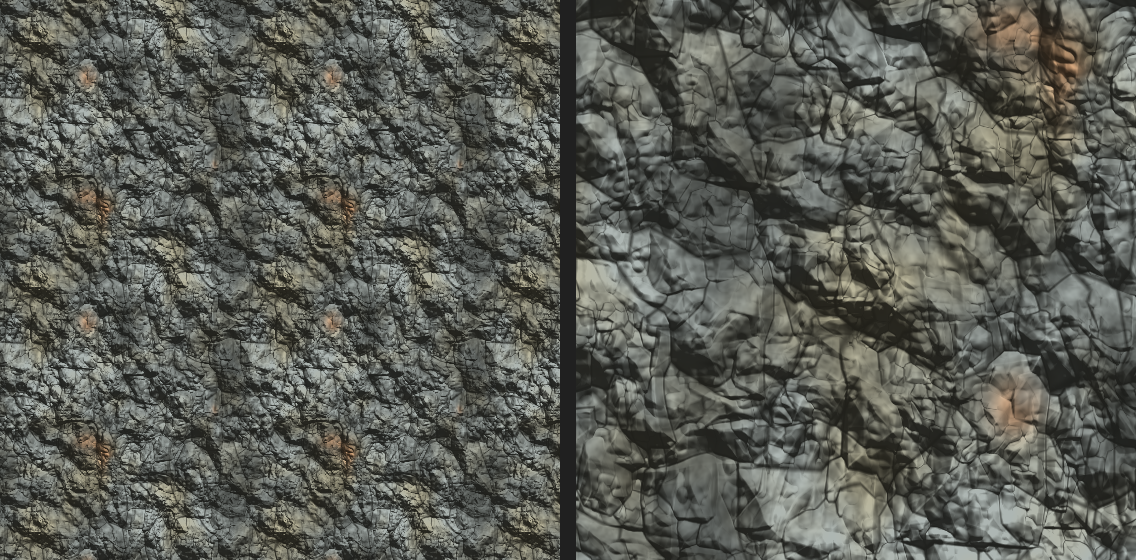
Left: the whole. Right: its middle third, enlarged.
This texture is drawn by a Shadertoy shader. Its source:

```glsl
// Weathered grey cliff rock on a seamlessly repeating tile. Long, steeply leaning
// stones of three sizes are piled into a gritty height field, lit from above with
// crisp cast shadows, then tinted with slate, earth and rust in ragged patches.

const float REPEATS = 16.0 / 7.0;                 // tiles across and down
const vec2 LARGE = vec2(8.0, 6.0);                // stones per tile, by size
const vec2 MEDIUM = vec2(17.0, 14.0);
const vec2 SMALL = vec2(38.0, 32.0);
const float LEAN = 0.45;                          // mean angle of the stones
const float LEAN_SPREAD = 2.8;
const float RELIEF = 0.75;
const float GRIT = 0.024;
const float PITTING = 0.007;
const float SLOPE_STEP = 0.003;                   // in tiles
const float SHADOW_REACH = 0.03;
const float WARP = 0.05;
const vec3 LIGHT_DIR = vec3(0.22, 0.65, 0.72);

const vec3 SHADE_COLOR = vec3(0.115, 0.115, 0.102);
const vec3 STONE_COLOR = vec3(0.535, 0.543, 0.522);
const vec3 SLATE_TINT = vec3(0.965, 1.00, 1.015);
const vec3 EARTH_TINT = vec3(1.04, 1.00, 0.88);
const vec3 RUST_TINT = vec3(1.32, 0.95, 0.70);

// Patches in the tile: centre, radii
const vec4 HOLLOWS[4] = vec4[4](vec4(0.94, 0.76, 0.08, 0.16), vec4(0.95, 0.24, 0.07, 0.15),
                                vec4(0.50, 0.96, 0.05, 0.12), vec4(0.03, 0.42, 0.05, 0.10));
const vec4 LEDGES[4] = vec4[4](vec4(0.17, 0.66, 0.13, 0.11), vec4(0.60, 0.17, 0.08, 0.10),
                               vec4(0.58, 0.45, 0.10, 0.08), vec4(0.45, 0.82, 0.22, 0.05));
const vec4 EARTH[4] = vec4[4](vec4(0.18, 0.15, 0.08, 0.16), vec4(0.72, 0.17, 0.07, 0.15),
                              vec4(0.40, 0.35, 0.12, 0.14), vec4(0.15, 0.88, 0.08, 0.07));
const vec4 RUST[4] = vec4[4](vec4(0.37, 0.47, 0.05, 0.04), vec4(0.35, 0.98, 0.03, 0.035),
                             vec4(0.44, 0.42, 0.03, 0.06), vec4(0.86, 0.62, 0.02, 0.02));

float hash(vec2 p) {
    return fract(sin(dot(p, vec2(127.1, 311.7))) * 43758.5);
}

vec2 hash2(vec2 p) {
    return vec2(hash(p), hash(p + 19.7));
}

// Value noise that wraps after n cells
float noise(vec2 p, float n) {
    p *= n;
    vec2 i = floor(p), f = fract(p);
    f = f * f * (3.0 - 2.0 * f);
    vec2 a = mod(i, n) + n, b = mod(i + 1.0, n) + n;
    return mix(mix(hash(a), hash(vec2(b.x, a.y)), f.x),
               mix(hash(vec2(a.x, b.y)), hash(b), f.x), f.y);
}

float fbm(vec2 p, float n) {
    float sum = 0.0, amplitude = 0.57;
    for (int i = 0; i < 3; i++) {
        sum += amplitude * noise(p, n);
        amplitude *= 0.5;
        n *= 2.0;
    }
    return sum;
}

// Piled, tilted blocks: height of the topmost one, and its lead over the next
vec2 stones(vec2 p, vec2 n) {
    p *= n;
    vec2 cell = floor(p);
    float top = -9.0, next = -9.0;
    for (int y = -1; y <= 1; y++)
    for (int x = -1; x <= 1; x++) {
        vec2 id = cell + vec2(x, y);
        vec2 seed = mod(id, n) + n;
        vec2 spot = hash2(seed), form = hash2(seed + 61.3);
        vec2 d = p - id - 0.2 - 0.6 * spot;
        float angle = LEAN + LEAN_SPREAD * (form.x - 0.5);
        float c = cos(angle), s = sin(angle);
        vec2 q = abs(vec2(c * d.x + s * d.y, c * d.y - s * d.x));
        float block = max(0.18, max(1.25 * q.x, 0.65 * q.y));
        float fade = max(0.0, max(abs(d.x), abs(d.y)) - 0.75);
        float h = 0.5 * form.y - block - 2.5 * fade + 0.7 * dot(d, vec2(form.y, spot.x) - 0.5);
        next = max(next, min(top, h));
        top = max(top, h);
    }
    return vec2(top, top - next);
}

// Height of the rock, and openness (0 inside cracks); worn rock loses small stones
vec2 surface(vec2 p) {
    vec2 a = stones(p, LARGE), b = stones(p, MEDIUM), c = stones(p, SMALL);
    float broken = smoothstep(0.45, 0.65, noise(p, 13.0));
    float split = smoothstep(0.3, 0.55, noise(p + 0.29, 19.0));
    float height = a.x / LARGE.x + 0.9 * b.x / MEDIUM.x
                 + (0.3 + 0.5 * broken) * c.x / SMALL.x;
    float open = smoothstep(0.0, 0.07, a.y)
               * mix(1.0, smoothstep(0.0, 0.10, b.y), split)
               * mix(1.0, smoothstep(-0.05, 0.14, c.y), broken);
    float pits = abs(2.0 * noise(p + 0.17, 67.0) - 1.0);
    return vec2(height + GRIT * fbm(p, 32.0) + PITTING * pits, open);
}

float patches(vec2 p, vec4 spots[4]) {
    float sum = 0.0;
    for (int i = 0; i < 4; i++) {
        vec2 q = (fract(p - spots[i].xy + 0.5) - 0.5) / spots[i].zw;
        sum += exp(-dot(q, q));
    }
    return min(sum, 1.0);
}

void mainImage(out vec4 fragColor, in vec2 fragCoord) {
    vec2 p = fragCoord / iResolution.xy * REPEATS;
    p += WARP * (vec2(fbm(p, 5.0), fbm(p + 0.37, 6.0)) - 0.5);

    // Slope, direct light and cast shadow
    vec3 light = normalize(LIGHT_DIR);
    vec2 rock = surface(p);
    vec2 slope = vec2(surface(p + vec2(SLOPE_STEP, 0.0)).x,
                      surface(p + vec2(0.0, SLOPE_STEP)).x) - rock.x;
    vec3 normal = normalize(vec3(-RELIEF * slope / SLOPE_STEP, 1.0));
    float rise = surface(p + SHADOW_REACH * light.xy).x - rock.x;
    float lit = max(dot(normal, light), 0.0) * (1.0 - 0.5 * smoothstep(0.016, 0.028, rise));

    // Brightness, by patch, speckle and crack
    float tone = (0.07 + 1.1 * lit) * (0.7 + 0.6 * fbm(p + 0.21, 8.0));
    tone *= 1.0 - 0.45 * patches(p, HOLLOWS) + 0.25 * patches(p, LEDGES);
    tone *= mix(0.42, 1.0, rock.y) * (0.62 + 0.76 * fbm(p + 0.11, 56.0));

    // Mineral stains
    float blotch = fbm(p + 0.53, 11.0);
    float earth = clamp(0.8 * patches(p, EARTH) + 1.6 * (blotch - 0.42), 0.0, 1.0);
    float rust = patches(p, RUST) * smoothstep(0.25, 0.6, blotch);
    vec3 tint = mix(mix(SLATE_TINT, EARTH_TINT, earth), RUST_TINT, 0.85 * rust);
    fragColor = vec4(mix(SHADE_COLOR, STONE_COLOR, min(tone, 1.4)) * tint, 1.0);
}
```
